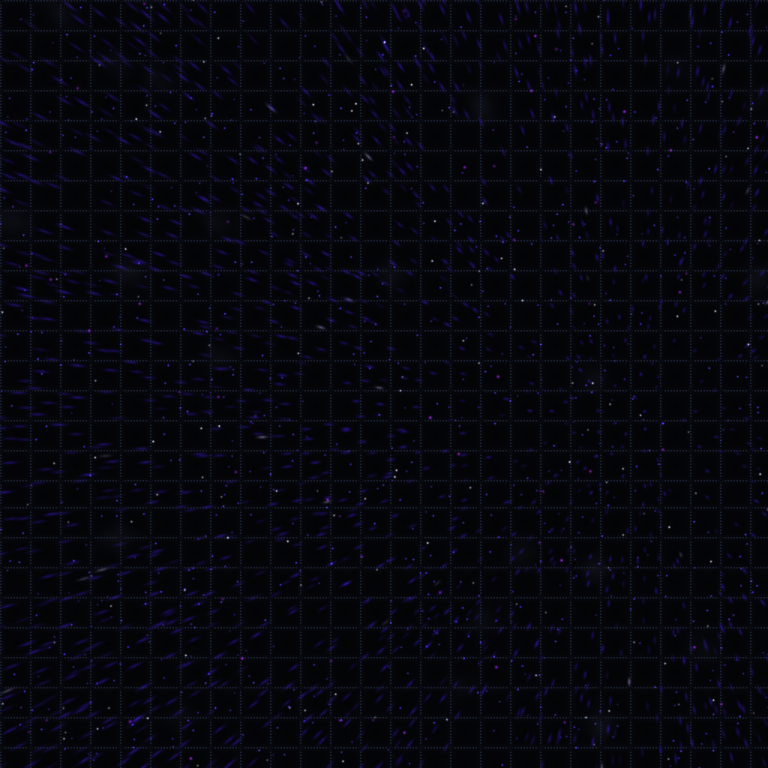
Write a WebGL 2 fragment shader that draws this pattern.

```glsl
#version 300 es
precision highp float;
// A dotted square grid over a near-black sky of small stars and faint streaks.
// Grid lines are box-filtered stripes; stars are jittered per cell and stretched
// along rays from a vanishing point, with gradient noise varying their density.

uniform vec2 u_resolution;
out vec4 fragColor;

const float GRID_UNITS = 512.0;      // grid units per canvas height
const float CELL = 20.0;             // cell side in grid units
const float SEAM = 336.0;            // depth at which one row is cut short
const float SEAM_CUT = 2.0;          // grid units missing from that row
const vec2 VANISHING_POINT = vec2(0.83, 0.45);

const vec3 SKY = vec3(0.011, 0.013, 0.021);
const vec3 LINE_GLOW = vec3(0.016, 0.018, 0.032);
const vec3 GRID_DOT = vec3(0.10, 0.13, 0.19);
const vec3 INDIGO_STREAK = vec3(0.10, 0.035, 0.37);
const vec3 PALE_STREAK = vec3(0.30, 0.28, 0.38);
const vec3 HAZE = vec3(0.035, 0.04, 0.055);
const vec3 BLUE_STAR = vec3(0.27, 0.16, 0.80);
const vec3 VIOLET_STAR = vec3(0.52, 0.12, 0.78);
const vec3 WHITE_STAR = vec3(0.68, 0.68, 0.78);

vec3 hash3(vec2 cell, float seed) {
    vec3 q = fract(vec3(cell.xyx + seed * 17.3) * vec3(0.1031, 0.1030, 0.0973));
    q += dot(q, q.yxz + 33.33);
    return fract((q.xxy + q.yzz) * q.zyx);
}

vec2 gradientAt(vec2 corner) {
    float angle = 6.2832 * hash3(corner, 9.0).x;
    return vec2(cos(angle), sin(angle));
}

float gradientNoise(vec2 p) {
    vec2 i = floor(p), f = p - i;
    vec2 u = f * f * f * (f * (f * 6.0 - 15.0) + 10.0);
    float a = dot(gradientAt(i), f);
    float b = dot(gradientAt(i + vec2(1, 0)), f - vec2(1, 0));
    float c = dot(gradientAt(i + vec2(0, 1)), f - vec2(0, 1));
    float d = dot(gradientAt(i + vec2(1, 1)), f - vec2(1, 1));
    return mix(mix(a, b, u.x), mix(c, d, u.x), u.y);
}

// Integral of stripes that fill the first "width" of every "period".
float stripeIntegral(float x, float period, float width) {
    float k = floor(x / period);
    return k * width + clamp(x - k * period, 0.0, width);
}

// Share of a pixel of the given size that the stripes cover.
float stripes(float x, float period, float width, float pixel) {
    return (stripeIntegral(x + 0.5 * pixel, period, width)
          - stripeIntegral(x - 0.5 * pixel, period, width)) / pixel;
}

// Distance to the middle of the nearest grid line.
float lineDistance(float x) {
    return abs(mod(x - 0.5 + 0.5 * CELL, CELL) - 0.5 * CELL);
}

// One dotted line family: "across" crosses the lines, "along" follows them.
float dottedLines(float across, float along, float pixel) {
    float dots = stripes(along - 1.0, 2.0, 1.0, pixel);
    float crossingGap = mix(0.25, 1.0, smoothstep(1.5, 3.0, lineDistance(along)));
    return stripes(across, CELL, 1.0, pixel) * dots * crossingGap;
}

// Scattered soft stars; "stretch" lengthens them away from the vanishing point.
float starLayer(vec2 p, float cells, float seed, float share, float radius, float stretch) {
    vec2 home = floor(p * cells);
    float light = 0.0;
    for (int y = -1; y <= 1; y++) {
        for (int x = -1; x <= 1; x++) {
            vec2 cell = home + vec2(x, y);
            vec3 place = hash3(cell, seed);
            vec3 trait = hash3(cell, seed + 5.0);
            vec2 star = (cell + place.xy) / cells;
            float density = share * (1.0 + 1.1 * gradientNoise(star * 7.0));
            vec2 ray = star - VANISHING_POINT;
            float reach = length(ray);
            vec2 dir = ray / max(reach, 0.0001);
            vec2 d = p - star;
            vec2 local = vec2(dot(d, dir), dot(d, vec2(-dir.y, dir.x)));
            local /= radius * vec2(1.0 + stretch * reach, 1.0);
            float glow = exp(-dot(local, local)) * mix(0.3, 1.0, trait.x);
            light += glow * step(place.z, density);
        }
    }
    return light;
}

void main() {
    vec2 p = gl_FragCoord.xy / u_resolution.y;
    float pixel = GRID_UNITS / u_resolution.y;

    // Grid measured from the top, with the short row closed up
    vec2 g = vec2(p.x, 1.0 - p.y) * GRID_UNITS;
    g.y += SEAM_CUT * step(SEAM, g.y);
    float dots = max(dottedLines(g.x, g.y, pixel), dottedLines(g.y, g.x, pixel));
    float nearLine = min(lineDistance(g.x), lineDistance(g.y));

    // Sky and streaks
    vec3 color = SKY + LINE_GLOW * exp(-nearLine * 0.4);
    color += INDIGO_STREAK * starLayer(p, 50.0, 1.0, 0.50, 0.0019, 4.5);
    color += PALE_STREAK * starLayer(p, 16.0, 2.0, 0.14, 0.0019, 4.0);
    color += HAZE * starLayer(p, 12.0, 3.0, 0.12, 0.016, 0.5);

    // Grid dots, then sharp stars
    color = mix(color, max(color, GRID_DOT), dots);
    color += BLUE_STAR * starLayer(p, 60.0, 4.0, 0.22, 0.0013, 0.0);
    color += VIOLET_STAR * starLayer(p, 24.0, 6.0, 0.11, 0.0018, 0.0);
    color += WHITE_STAR * starLayer(p, 26.0, 7.0, 0.20, 0.0014, 0.0);
    fragColor = vec4(color, 1.0);
}
```
